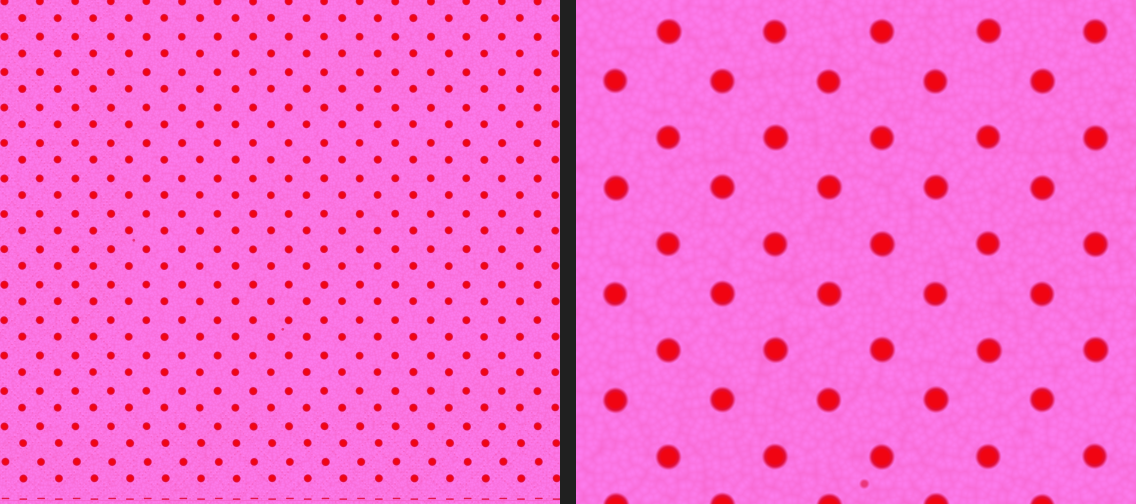
Left: the whole. Right: its middle third, enlarged.
Reproduce this pattern procedurally as a Shadertoy shader.

```glsl
// Lengths are fractions of the canvas width; y runs down from the top edge.
const vec2  PITCH       = vec2(0.06348, 0.06325);
const vec2  FIRST_DOT   = vec2(0.0076, 0.0024);
const vec2  STAGGER     = vec2(0.0320, 0.0297);
const float DOT_RADIUS  = 0.0070;
const float DOT_SOFT    = 0.0014;
const float CORE_RADIUS = 0.0050;
const float LOWER_SHIFT = 0.0023;
const float FOLD_Y      = 0.8907;
const float EMBOSS_STEP = 0.0075;
const float EMBOSS_SIDE = 4.0;
const float EMBOSS_SIZE = 0.0014;
const vec2  EMBOSS_EDGE = vec2(0.222, 0.733);
const float GRAIN_SCALE = 210.0;

const vec3 PINK    = vec3(0.985, 0.455, 0.905);
const vec3 ROSE    = vec3(0.980, 0.445, 0.845);
const vec3 DENT    = vec3(0.960, 0.350, 0.730);
const vec3 CRIMSON = vec3(0.880, 0.045, 0.220);
const vec3 RED     = vec3(0.945, 0.015, 0.070);

vec2 hash2(vec2 p) {
    vec3 q = fract(p.xyx * vec3(0.1031, 0.1030, 0.0973));
    q += dot(q, q.yzx + 33.33);
    return fract((q.xx + q.yz) * q.zy);
}

// Distance to the nearest jittered cell point
float cellular(vec2 p) {
    vec2 cell = floor(p), local = fract(p);
    float nearest = 2.0;
    for (int j = -1; j <= 1; j++)
    for (int i = -1; i <= 1; i++) {
        vec2 o = vec2(i, j);
        nearest = min(nearest, length(o + hash2(cell + o) - local));
    }
    return nearest;
}

// Coverage of a signed distance, never sharper than one pixel
float cover(float d, float soft) {
    soft = max(soft, 0.7 / iResolution.x);
    return 1.0 - smoothstep(-soft, soft, d);
}

// Signed distance to one square lattice of slightly uneven dots
float dotLattice(vec2 p, vec2 origin) {
    vec2 g = (p - origin) / PITCH;
    vec2 id = floor(g + 0.5);
    vec2 jitter = (hash2(id + origin * 900.0 + 50.0) - 0.5) * 0.0007;
    return length((g - id) * PITCH - jitter) - DOT_RADIUS - jitter.x * 0.6;
}

// Dotted diagonal diamonds pressed into the paper
float emboss(vec2 p) {
    vec2 q = vec2(p.x + p.y, p.x - p.y) * 0.70711 / EMBOSS_STEP;
    vec2 id = floor(q + 0.5);
    vec2 line = mod(id, EMBOSS_SIDE);
    float onLine = step(min(line.x, line.y), 0.5);
    float wear = 0.55 + 0.45 * hash2(id + 80.0).x;
    return onLine * wear * cover(length(q - id) * EMBOSS_STEP - EMBOSS_SIZE, 0.0009);
}

// Paper tone: broad layered sines with fine cellular grain
vec3 paper(vec2 p) {
    float broad = 0.0;
    for (int i = 1; i <= 4; i++) {
        float f = float(i);
        broad += sin(dot(p, vec2(9.0, 13.0) * f) + 2.1 * f + 2.0 * sin(p.x * 7.0 * f - p.y * 5.0)) / f;
    }
    float grain = cellular(p * GRAIN_SCALE) + 0.5 * cellular(p * GRAIN_SCALE * 0.43 + 17.0) - 0.68;
    vec3 tone = mix(PINK, ROSE, clamp(0.42 + 0.09 * broad + 0.9 * grain, 0.0, 1.0));
    return tone - vec3(0.01, 0.05, 0.03) * grain;
}

void mainImage(out vec4 fragColor, in vec2 fragCoord) {
    vec2 p = vec2(fragCoord.x, iResolution.y - fragCoord.y) / iResolution.x;
    vec3 col = paper(p);

    // Embossed borders on the left and below
    vec2 band = smoothstep(vec2(-0.004), vec2(0.004), vec2(EMBOSS_EDGE.x - p.x, p.y - EMBOSS_EDGE.y));
    float border = max(band.x, band.y);
    col += 0.025 * border * emboss(p + vec2(0.0, 0.0025));
    col = mix(col, DENT, 0.65 * border * emboss(p));

    // Staggered dots, nudged sideways in the lower border
    vec2 s = p - vec2(LOWER_SHIFT * smoothstep(0.74, 0.81, p.y), 0.0);
    float d = min(dotLattice(s, FIRST_DOT), dotLattice(s, FIRST_DOT + STAGGER));
    float aboveFold = step(p.y, FOLD_Y - 0.016);
    col = mix(col, CRIMSON, aboveFold * cover(d, DOT_SOFT));
    col = mix(col, RED, aboveFold * cover(d + DOT_RADIUS - CORE_RADIUS, 0.0010));

    // Flattened dots along the folded bottom edge
    float halfPitch = 0.5 * PITCH.x;
    float slot = (s.x - FIRST_DOT.x) / halfPitch;
    float id = floor(slot + 0.5);
    vec2 dash = vec2((slot - id) * halfPitch, p.y - FOLD_Y - 0.0012 * (mod(id, 2.0) - 0.5));
    float dashDist = length(vec2(max(abs(dash.x) - 0.0055, 0.0), dash.y)) - 0.0013;
    col = mix(col, DENT, 0.5 * cover(abs(p.y - FOLD_Y - 0.003) - 0.0008, 0.0012));
    col = mix(col, CRIMSON, 0.9 * cover(dashDist, 0.0009));

    // Two stray ink specks
    float speck = min(length(p - vec2(0.239, 0.429)), length(p - vec2(0.505, 0.588)));
    col = mix(col, CRIMSON, 0.6 * cover(speck - 0.0024, 0.0012));

    fragColor = vec4(clamp(col, 0.0, 1.0), 1.0);
}
```
